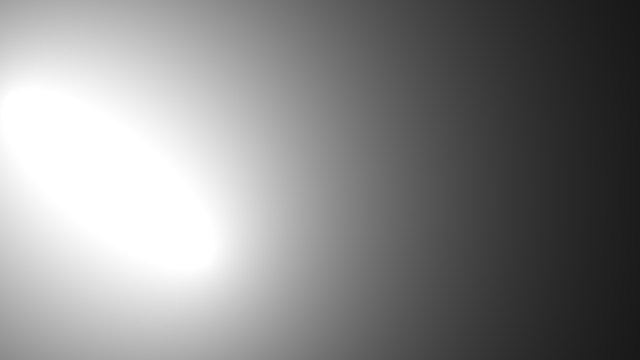
Give the GLSL for this background, as a Shadertoy shader.

```glsl
#define GLOW_CENTER vec2(0.301, 0.502)
#define GLOW_ANGLE -0.672
#define FOCAL_LENGTH 0.331
#define CORE_RADIUS 0.359
#define FALLOFF 0.512

// Semi-major axis of the confocal ellipse passing through p
float confocalRadius(vec2 p, vec2 focus) {
    return 0.5 * (length(p - focus) + length(p + focus));
}

void mainImage(out vec4 fragColor, in vec2 fragCoord) {
    // Canvas heights, measured from the glow center
    vec2 p = fragCoord / iResolution.y;
    p.x *= (16.0 / 9.0) * iResolution.y / iResolution.x;
    p -= GLOW_CENTER;

    // Elongated near the core, rounder farther out
    vec2 focus = FOCAL_LENGTH * vec2(cos(GLOW_ANGLE), sin(GLOW_ANGLE));
    float radius = confocalRadius(p, focus);

    // Saturated core with exponential decay
    float light = exp(-max(radius - CORE_RADIUS, 0.0) / FALLOFF);
    fragColor = vec4(vec3(light), 1.0);
}
```
